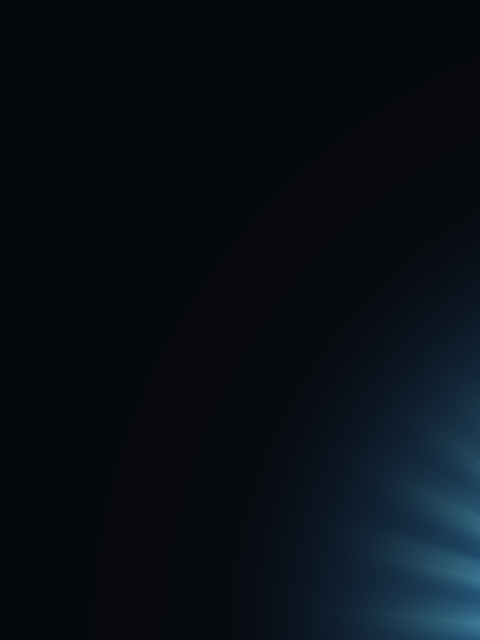
A Shadertoy shader for this background:

```glsl
// Deep blue glow with soft fanned rays, rising from beyond the lower right corner.

float hash(float n) {
    return fract(sin(n * 127.1) * 43758.5);
}

float noise(float x) {
    float cell = floor(x);
    return mix(hash(cell), hash(cell + 1.0), smoothstep(0.0, 1.0, x - cell));
}

// Brightness of the fan of rays, centred on zero
float rayFan(float angle) {
    float broad = 0.5 * cos((angle - 0.267) * 34.3);
    float fine = 0.0;
    float weight = 0.5;
    for (int i = 0; i < 3; i++) {
        fine += weight * (noise(angle * 26.0 * exp2(float(i)) + 7.0 * float(i)) - 0.5);
        weight *= 0.6;
    }
    return broad * (1.0 - smoothstep(0.45, 0.85, angle)) + fine;
}

void mainImage(out vec4 fragColor, in vec2 fragCoord) {
    vec2 p = fragCoord / iResolution.y;
    vec2 fromSource = p - vec2(0.75 * iResolution.x / (0.75 * iResolution.y) + 0.396, -0.009);
    float radius = length(fromSource);
    float angle = atan(fromSource.y, -fromSource.x);

    // Radial falloff, reaching zero in a wide arc
    float reach = max(0.0, (0.91 - radius) / 0.5);
    float glow = 0.46 * pow(reach, 2.2);

    // Rays fade with distance from the source
    float rays = rayFan(angle) * smoothstep(0.72, 0.42, radius);
    glow *= 1.0 + 0.27 * rays;

    // Blue far out, cyan close in, with greener bright rays
    vec3 tint = mix(vec3(0.22, 0.56, 1.0), vec3(0.34, 0.77, 1.0), smoothstep(0.3, 1.0, reach));
    tint += vec3(0.08, 0.08, -0.04) * rays;

    // Near-black ground with a faint outer arc
    vec3 ground = vec3(0.025, 0.034, 0.046);
    ground += vec3(0.004, 0.003, 0.0) * smoothstep(1.02, 0.94, radius) * smoothstep(0.8, 0.88, radius);

    fragColor = vec4(ground + tint * glow, 1.0);
}
```
